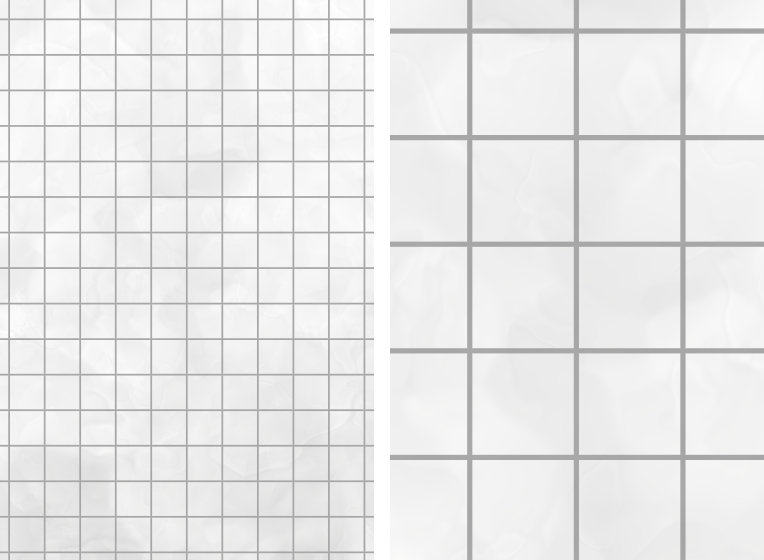
Left: the whole. Right: its middle third, enlarged.
Reproduce this pattern procedurally as a Shadertoy shader.

```glsl
// Lengths are fractions of the canvas height
const float PITCH = 0.06345;
const vec2 GRID_ORIGIN = vec2(0.0163, 0.0137);
const float LINE_WIDTH = 0.0031;
const vec3 LINE_COLOR = vec3(0.655, 0.655, 0.655);
const vec3 PAPER_TOP = vec3(0.968, 0.968, 0.968);
const vec3 PAPER_BOTTOM = vec3(0.908, 0.907, 0.906);
const float FACET_STRENGTH = 0.030;
const float CREASE_STRENGTH = 0.042;
const float GRAIN_STRENGTH = 0.008;
const float FACET_SHARPNESS = 26.0;

vec2 hash2(vec2 p) {
    vec3 q = fract(vec3(p.xyx) * vec3(0.1031, 0.1030, 0.0973));
    q += dot(q, q.yzx + 33.33);
    return fract((q.xx + q.yz) * q.zy);
}

float noise(vec2 p) {
    vec2 i = floor(p), f = fract(p);
    f = f * f * (3.0 - 2.0 * f);
    float low = mix(hash2(i).x, hash2(i + vec2(1, 0)).x, f.x);
    float high = mix(hash2(i + vec2(0, 1)).x, hash2(i + vec2(1, 1)).x, f.x);
    return mix(low, high, f.y);
}

float fbm(vec2 p) {
    float sum = 0.0, amp = 0.5;
    for (int i = 0; i < 4; i++) {
        sum += amp * noise(p);
        p = mat2(1.6, 1.2, -1.2, 1.6) * p + 7.3;
        amp *= 0.5;
    }
    return sum;
}

mat2 rotation(float a) {
    return mat2(cos(a), sin(a), -sin(a), cos(a));
}

// Tilted flat patches that meet along soft-edged folds
float facets(vec2 p) {
    vec2 cell = floor(p);
    float total = 0.0, weights = 0.0;
    for (int y = -1; y <= 1; y++) {
        for (int x = -1; x <= 1; x++) {
            vec2 id = cell + vec2(x, y);
            vec2 offset = p - id - hash2(id);
            vec2 tilt = hash2(id + 41.7) * 2.0 - 1.0;
            float weight = exp(-FACET_SHARPNESS * dot(offset, offset));
            total += weight * (dot(tilt, offset) + 0.35 * tilt.x);
            weights += weight;
        }
    }
    return total / max(weights, 1e-12);
}

// Broken thin folds: a bright side next to a dark side
float creases(vec2 p) {
    float ridge = fbm(p) - 0.47;
    float fold = ridge / 0.022;
    float presence = smoothstep(0.48, 0.72, noise(p * 1.7 + 19.0));
    return -fold * exp(-fold * fold) * 2.0 * presence;
}

float crumple(vec2 p) {
    vec2 warp = vec2(fbm(p * 7.0), fbm(p * 7.0 + 31.0)) - 0.47;
    p += 0.09 * warp;
    float shade = 0.0, scale = 4.0, amp = 1.0;
    for (int i = 0; i < 4; i++) {
        vec2 q = rotation(0.6 + 1.1 * float(i)) * p * vec2(1.0, 0.8);
        shade += amp * FACET_STRENGTH * facets(q * scale + 13.0 * float(i));
        shade += amp * CREASE_STRENGTH * 0.5 * creases(q * scale * 0.8 + 5.0 * float(i));
        scale *= 1.9;
        amp *= 0.75;
    }
    return shade;
}

// Share of a pixel covered by the nearest ruled line on each axis
vec2 ruledLines(vec2 p, float pixel) {
    vec2 d = abs(fract((p - GRID_ORIGIN) / PITCH + 0.5) - 0.5) * PITCH;
    float halfWidth = 0.5 * LINE_WIDTH;
    vec2 right = min(d + 0.5 * pixel, vec2(halfWidth));
    vec2 left = max(d - 0.5 * pixel, vec2(-halfWidth));
    return clamp((right - left) / pixel, 0.0, 1.0);
}

void mainImage(out vec4 fragColor, in vec2 fragCoord) {
    float pixel = 1.0 / iResolution.y;
    vec2 p = fragCoord * pixel;

    // Paper: vertical light falloff, folds and faint mottling
    vec3 color = mix(PAPER_BOTTOM, PAPER_TOP, smoothstep(-0.1, 0.85, p.y));
    float wear = mix(1.25, 0.75, p.y);
    color += wear * crumple(p);
    color += GRAIN_STRENGTH * (fbm(p * 60.0) - 0.47);

    // Ruled grid over the paper
    vec2 cover = ruledLines(p, pixel);
    float ink = max(cover.x, cover.y);
    vec3 inkColor = LINE_COLOR + 0.02 * (noise(p * 40.0) - 0.5);
    color = mix(color, inkColor, ink);

    fragColor = vec4(clamp(color, 0.0, 1.0), 1.0);
}
```
